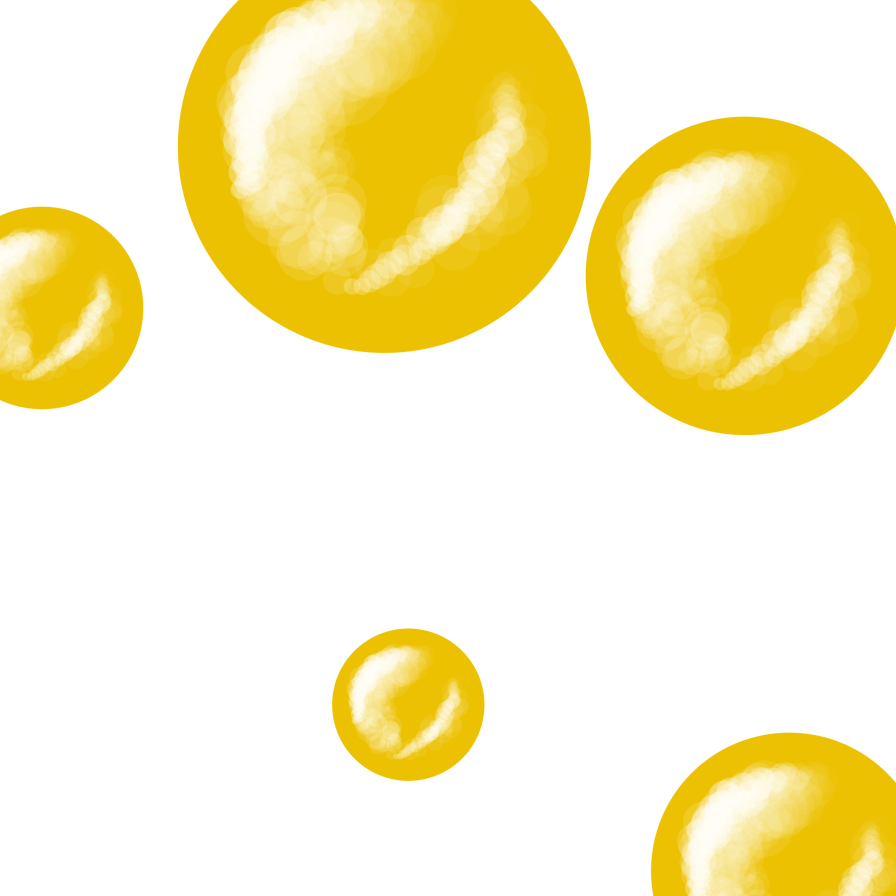
A Shadertoy shader for this background:

```glsl
// Glossy golden balls on a white ground.
// Each ball is a flat disc; its highlights are brush strokes, built from
// translucent white dabs scattered along curves in the ball's own unit space.

#define GOLD vec3(0.925, 0.757, 0.008)
#define PAPER vec3(1.0)
#define GLOSS vec3(1.0, 0.995, 0.97)
#define BALL_COUNT 5
#define SIZE_VARIATION 0.5
#define START_FADE 0.3

// Ball centre (xy) and radius (z), in canvas units
const vec3 BALLS[BALL_COUNT] = vec3[](
    vec3(0.4290, 0.8366, 0.2305),
    vec3(0.8314, 0.6921, 0.1777),
    vec3(0.0469, 0.6563, 0.1130),
    vec3(0.4557, 0.2135, 0.0850),
    vec3(0.8809, 0.0280, 0.1543));

float hash(vec2 p) {
    return fract(sin(dot(p, vec2(127.1, 311.7))) * 43758.5453);
}

// Smooth coverage of a disc, with an edge one pixel wide
float disc(vec2 p, float radius, float pixel) {
    return 1.0 - smoothstep(-0.5 * pixel, 0.5 * pixel, length(p) - radius);
}

// Lays dabs along a curve from start through middle to end.
// Returns the whiteness after painting over what is already there.
float stroke(float white, vec2 p, float pixel, vec2 start, vec2 middle, vec2 end,
             float spread, float dabRadius, float opacity, int dabs, float seed) {
    vec2 control = 2.0 * middle - 0.5 * (start + end);
    for (int i = 0; i < dabs; i++) {
        float id = float(i);
        float t = (id + 0.5) / float(dabs);
        vec2 onCurve = mix(mix(start, control, t), mix(control, end, t), t);
        vec2 tangent = normalize(mix(control - start, end - control, t));
        vec2 normal = vec2(-tangent.y, tangent.x);
        float side = 2.0 * hash(vec2(id, seed)) - 1.0;
        float size = 1.0 + SIZE_VARIATION * (hash(vec2(id, seed + 7.0)) - 0.5);

        // Narrow both ends and let the stroke begin faintly
        float taper = 0.55 + 0.45 * sin(3.14159 * t);
        float strength = opacity * mix(START_FADE, 1.0, smoothstep(0.0, 0.3, t));
        vec2 centre = onCurve + normal * side * spread * taper;
        white = mix(white, 1.0, strength * disc(p - centre, dabRadius * size * taper, pixel));
    }
    return white;
}

// Painted highlights of a unit ball
float highlights(vec2 p, float pixel) {
    float w = 0.0;
    // Soft inner wash and lower left patch
    w = stroke(w, p, pixel, vec2(0.26, 0.61), vec2(-0.33, 0.34), vec2(-0.52, -0.32),
               0.15, 0.19, 0.085, 48, 1.0);
    w = stroke(w, p, pixel, vec2(-0.30, 0.08), vec2(-0.36, -0.34), vec2(-0.18, -0.58),
               0.17, 0.13, 0.12, 30, 2.0);
    // Bright upper left crescent, with its long tail
    w = stroke(w, p, pixel, vec2(0.24, 0.67), vec2(-0.52, 0.39), vec2(-0.62, -0.36),
               0.08, 0.13, 0.14, 40, 3.0);
    w = stroke(w, p, pixel, vec2(0.14, 0.70), vec2(-0.51, 0.40), vec2(-0.67, -0.22),
               0.08, 0.10, 0.32, 56, 4.0);
    // Lower right crescent: halo, core and glint
    w = stroke(w, p, pixel, vec2(0.60, 0.33), vec2(0.50, -0.21), vec2(-0.13, -0.66),
               0.11, 0.12, 0.07, 30, 5.0);
    w = stroke(w, p, pixel, vec2(0.58, 0.32), vec2(0.44, -0.21), vec2(-0.17, -0.70),
               0.045, 0.085, 0.23, 44, 6.0);
    w = stroke(w, p, pixel, vec2(0.43, -0.20), vec2(0.33, -0.36), vec2(0.23, -0.47),
               0.025, 0.065, 0.20, 12, 7.0);
    return w;
}

void mainImage(out vec4 fragColor, in vec2 fragCoord) {
    vec2 uv = fragCoord / iResolution.y;
    vec3 color = PAPER;

    for (int i = 0; i < BALL_COUNT; i++) {
        vec3 ball = BALLS[i];
        vec2 p = (uv - ball.xy) / ball.z;
        float pixel = 1.5 / (iResolution.y * ball.z);
        float coverage = disc(p, 1.0, pixel);
        if (coverage > 0.0) {
            vec3 paint = mix(GOLD, GLOSS, highlights(p, pixel));
            color = mix(color, paint, coverage);
        }
    }
    fragColor = vec4(color, 1.0);
}
```
